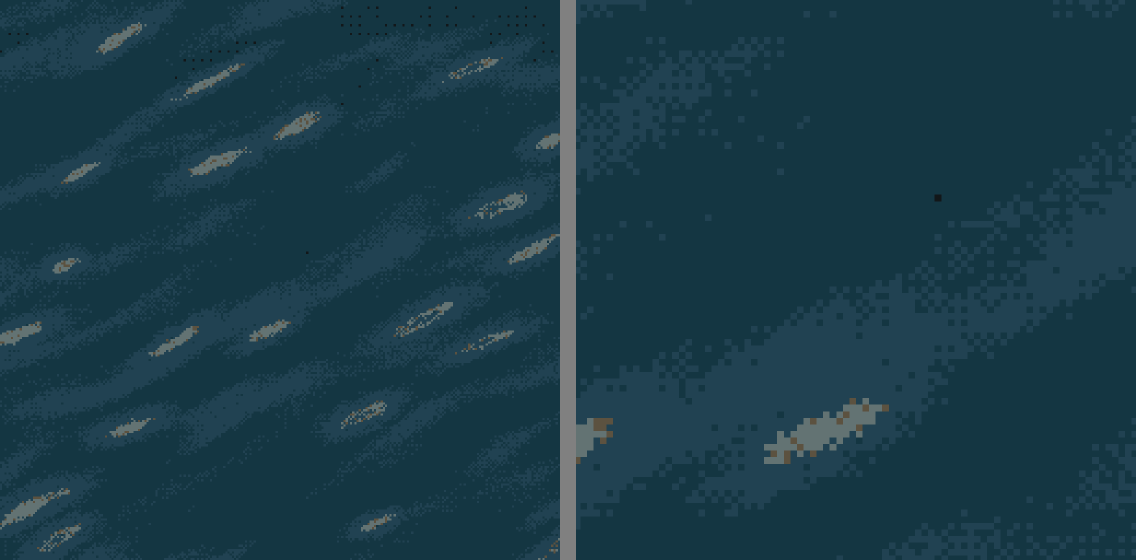
Left, the full canvas; right, a detail of the centre.
This texture is drawn by a WebGL 2 fragment shader. Its source:

```glsl
#version 300 es
precision highp float;

uniform vec2 u_resolution;
out vec4 fragColor;

const float GRAIN_COUNT = 256.0;
const float FLOW_ANGLE = 0.46;
const vec2 GLINT_SPACING = vec2(0.26, 0.095);

const vec3 DEEP = vec3(0.08, 0.21, 0.26);
const vec3 SWELL = vec3(0.13, 0.26, 0.32);
const vec3 FOAM = vec3(0.39, 0.45, 0.45);
const vec3 SAND = vec3(0.36, 0.32, 0.25);
const vec3 SPECK = vec3(0.07, 0.09, 0.10);

float hash(vec2 p, float seed) {
    vec3 q = fract(vec3(p.xyx) * 0.1031 + seed * 0.137);
    q += dot(q, q.yzx + 33.33);
    return fract((q.x + q.y) * q.z);
}

float cornerSlope(vec2 corner, vec2 offset) {
    float angle = 6.28318 * hash(corner, 1.0);
    return dot(vec2(cos(angle), sin(angle)), offset);
}

float gradientNoise(vec2 p) {
    vec2 i = floor(p);
    vec2 f = p - i;
    vec2 w = f * f * f * (f * (f * 6.0 - 15.0) + 10.0);
    vec2 e = vec2(1.0, 0.0);
    float low = mix(cornerSlope(i, f), cornerSlope(i + e.xy, f - e.xy), w.x);
    float high = mix(cornerSlope(i + e.yx, f - e.yx), cornerSlope(i + e.xx, f - e.xx), w.x);
    return mix(low, high, w.y);
}

float bayer2(vec2 p) {
    p = floor(p);
    return fract(p.x * 0.5 + p.y * p.y * 0.75);
}

float bayer4(vec2 p) {
    return bayer2(p * 0.5) * 0.25 + bayer2(p);
}

vec2 rotate(vec2 p, float angle) {
    float c = cos(angle), s = sin(angle);
    return vec2(c * p.x + s * p.y, c * p.y - s * p.x);
}

// Broad swell bands, long along x
float swellTone(vec2 p) {
    float n = gradientNoise(p * vec2(3.0, 13.0) + 7.0);
    n += 0.5 * gradientNoise(p * vec2(6.0, 25.0) + 31.0);
    return smoothstep(-0.12, 0.6, n);
}

// Scattered lens-shaped glints: x = foam density, y = surrounding halo
vec2 glints(vec2 p) {
    vec2 home = floor(p / GLINT_SPACING);
    float ragged = 0.45 * gradientNoise(p * vec2(28.0, 80.0));
    vec2 result = vec2(0.0);
    for (int y = -1; y <= 1; y++) {
        for (int x = -1; x <= 1; x++) {
            vec2 id = home + vec2(x, y);
            if (hash(id, 2.0) > 0.62) continue;
            vec2 jitter = vec2(hash(id, 3.0), hash(id, 4.0)) - 0.5;
            vec2 d = p - (id + 0.5 + 0.7 * jitter) * GLINT_SPACING;
            float size = hash(id, 5.0);
            vec2 extent = vec2(mix(0.03, 0.095, size), mix(0.009, 0.016, hash(id, 6.0)));
            d.y += 0.12 * d.x * (hash(id, 7.0) - 0.5);
            vec2 q = d / extent;
            float r = length(q) + ragged;
            float hollow = step(0.55, hash(id, 8.0)) * smoothstep(0.8, 0.1, r + 0.3 * q.x);
            float foam = smoothstep(1.1, 0.45, r) * (1.0 - 0.75 * hollow);
            float halo = smoothstep(2.4, 0.9, length(d / (extent * vec2(1.0, 1.4))) + ragged);
            result = max(result, vec2(foam, halo));
        }
    }
    return result;
}

vec3 grainColor(vec2 grain) {
    vec2 uv = (grain + 0.5) / GRAIN_COUNT;
    vec2 p = rotate(uv, FLOW_ANGLE);
    p.y += 0.03 * gradientNoise(p * vec2(3.5, 5.0) + 11.0);

    vec2 glint = glints(p);
    float tone = max(swellTone(p), 0.95 * glint.y);
    float pattern = bayer4(grain);
    float grit = hash(grain, 9.0);
    float threshold = mix(pattern, grit, 0.5) + 0.03;

    // Two-level dither of the water, then foam with sandy fringes
    vec3 color = mix(DEEP, SWELL, step(threshold, tone));
    float patches = smoothstep(0.1, 0.3, gradientNoise(uv * 7.0 + 3.0)) * smoothstep(0.78, 0.9, uv.y);
    float speck = step(pattern, 0.03) * step(grit, 0.6 * patches) * step(tone, 0.25);
    color = mix(color, SPECK, speck);
    float sandy = step(hash(grain, 10.0), mix(0.5, 0.1, glint.x));
    return mix(color, mix(FOAM, SAND, sandy), step(threshold, glint.x));
}

void main() {
    // Four samples soften grain borders at uneven scales
    vec3 color = vec3(0.0);
    for (int i = 0; i < 4; i++) {
        vec2 offset = vec2(i % 2, i / 2) * 0.5 - 0.25;
        vec2 uv = (gl_FragCoord.xy + offset) / u_resolution.y;
        color += grainColor(floor(uv * GRAIN_COUNT));
    }
    fragColor = vec4(color * 0.25, 1.0);
}
```
